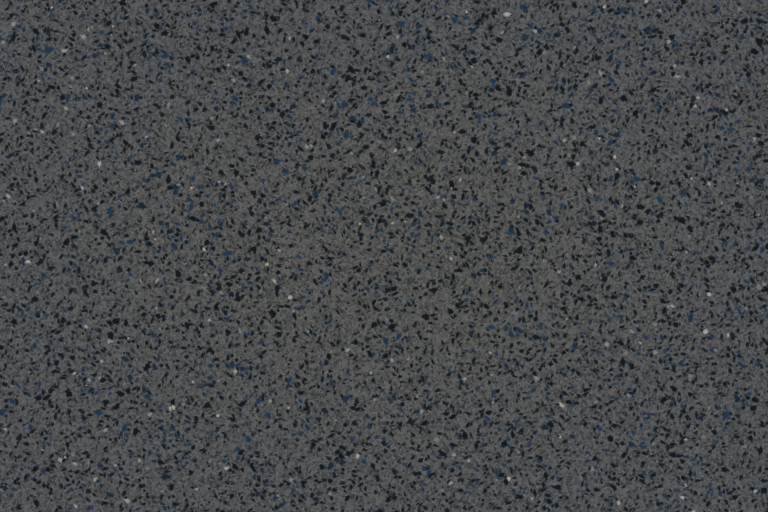
A WebGL 2 fragment shader for this texture:

```glsl
#version 300 es
precision highp float;
// Dark grey composite stone with fine angular black and blue chips and rare pale flecks.
uniform vec2 u_resolution;
out vec4 fragColor;

const float TAU = 6.2831853;

// Three random values in 0..1 for a grid cell
vec3 hash3(vec2 cell, int seed) {
    uvec3 v = uvec3(ivec3(ivec2(cell), seed)) * 1664525u + 1013904223u;
    v.x += v.y * v.z; v.y += v.z * v.x; v.z += v.x * v.y;
    v ^= v >> 16u;
    v.x += v.y * v.z; v.y += v.z * v.x; v.z += v.x * v.y;
    return vec3(v >> 8u) / 16777216.0;
}

// Signed distance to an irregular, stretched five-sided shard
float shard(vec2 q, float radius, float angle, float stretch, vec2 cell, int seed) {
    float c = cos(angle), s = sin(angle);
    q = vec2(c * q.x + s * q.y, c * q.y - s * q.x);
    q.x /= stretch;
    float d = -1.0;
    for (int k = 0; k < 5; k++) {
        vec3 h = hash3(cell, seed + 11 + k);
        float a = (float(k) + 0.6 * h.x) * TAU / 5.0;
        d = max(d, dot(q, vec2(cos(a), sin(a))) - radius * mix(0.6, 1.0, h.y));
    }
    return d;
}

// Scattered shards: x = coverage, y = random tint of the topmost shard
vec2 chips(vec2 p, float cells, float density, vec2 radii, float maxStretch, int seed) {
    vec2 g = p * cells, home = floor(g);
    float blur = 0.0019 * cells;
    vec2 best = vec2(0.0);
    for (int j = -1; j <= 1; j++) {
        for (int i = -1; i <= 1; i++) {
            vec2 cell = home + vec2(i, j);
            vec3 place = hash3(cell, seed);
            if (place.z > density) continue;
            vec3 form = hash3(cell, seed + 1);
            vec3 look = hash3(cell, seed + 2);
            float radius = mix(radii.x, radii.y, form.x);
            float stretch = mix(1.0, maxStretch, form.z);
            float d = shard(g - cell - place.xy, radius, form.y * TAU, stretch, cell, seed);
            float cover = 1.0 - smoothstep(-blur, blur, d);
            if (cover > best.x) best = vec2(cover, look.x);
        }
    }
    return best;
}

// Cellular noise: random value of the nearest grain
float grain(vec2 p, float cells, int seed) {
    vec2 g = p * cells, home = floor(g);
    float nearest = 9.0, value = 0.0;
    for (int j = -1; j <= 1; j++) {
        for (int i = -1; i <= 1; i++) {
            vec2 cell = home + vec2(i, j);
            vec3 h = hash3(cell, seed);
            vec2 r = g - cell - h.xy;
            float d = dot(r, r);
            if (d < nearest) { nearest = d; value = h.z; }
        }
    }
    return value;
}

// Black chips that turn deep blue for high tints
vec3 chipTint(float tint) {
    return mix(vec3(0.075, 0.095, 0.11), vec3(0.13, 0.21, 0.30), smoothstep(0.5, 0.95, tint));
}

void main() {
    vec2 p = gl_FragCoord.xy / u_resolution.y;
    vec2 centred = gl_FragCoord.xy / u_resolution - 0.5;

    // Grey binder, warmer in the middle and cooler toward the edges
    float edge = smoothstep(0.1, 0.65, length(centred));
    vec3 color = mix(vec3(0.336, 0.335, 0.331), vec3(0.322, 0.328, 0.336), edge);
    color += 0.085 * (grain(p, 230.0, 3) - 0.5);

    // Half-buried fine specks
    vec2 speck = chips(p, 150.0, 0.46, vec2(0.20, 0.42), 2.2, 20);
    color = mix(color, vec3(0.16, 0.17, 0.175), speck.x * mix(0.3, 0.9, speck.y));

    // Small chips of varied depth
    vec2 small = chips(p, 98.0, 0.42, vec2(0.17, 0.36), 2.2, 40);
    color = mix(color, chipTint(small.y), small.x * 0.92);

    // Sparser larger chips
    vec2 large = chips(p, 68.0, 0.13, vec2(0.22, 0.38), 1.8, 80);
    color = mix(color, chipTint(large.y), large.x * 0.95);

    // Rare pale flecks
    vec2 fleck = chips(p, 75.0, 0.035, vec2(0.14, 0.34), 1.6, 60);
    color = mix(color, vec3(0.62, 0.62, 0.60), fleck.x * mix(0.3, 1.0, fleck.y));

    fragColor = vec4(color, 1.0);
}
```
